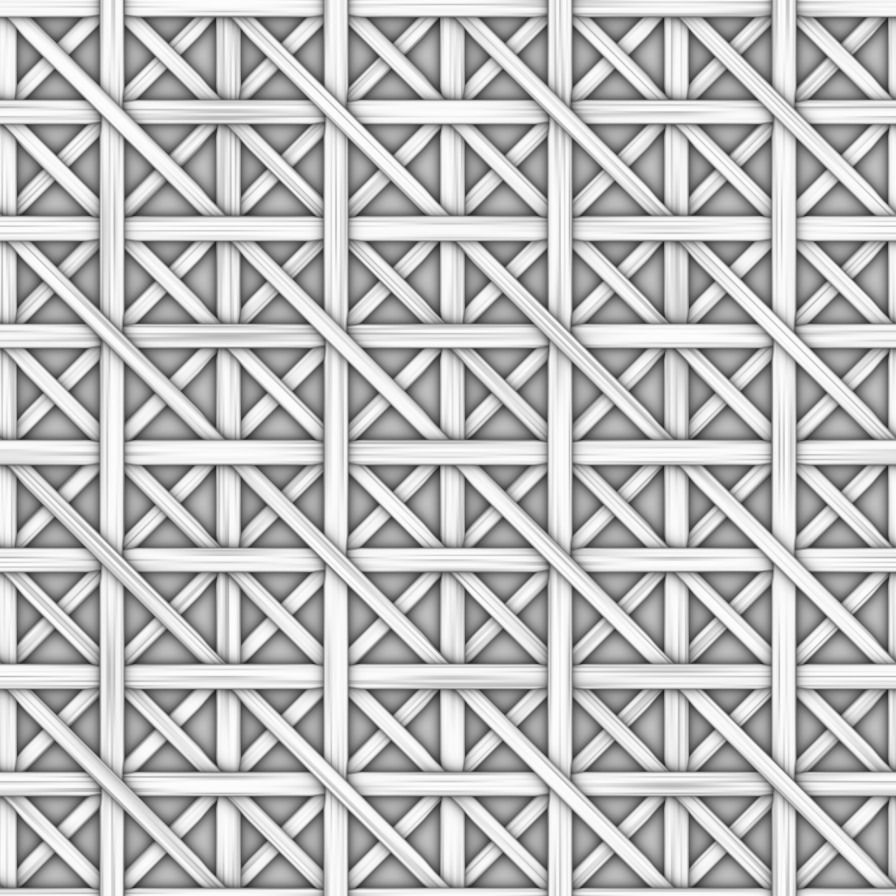
Write a Shadertoy shader that draws this pattern.

```glsl
float hash(vec3 p) {
    p = fract(p * vec3(0.1031, 0.1137, 0.0973));
    p += dot(p, p.yzx + 33.33);
    return fract((p.x + p.y) * p.z);
}

// Value noise, wrapping every 8 cells along the strand
float grain(vec2 p, float seed) {
    vec2 i = floor(p), f = smoothstep(0.0, 1.0, fract(p));
    float y0 = mod(i.y, 8.0), y1 = mod(i.y + 1.0, 8.0);
    float x0 = i.x + 50.0, x1 = x0 + 1.0;
    return mix(mix(hash(vec3(x0, y0, seed)), hash(vec3(x1, y0, seed)), f.x),
               mix(hash(vec3(x0, y1, seed)), hash(vec3(x1, y1, seed)), f.x), f.y);
}

// Lays a family of strands, centred on whole values of s, over the weave.
// weave.x is the tone so far, weave.y the coverage by cane.
void layStrands(inout vec2 weave, float s, float along, float scale, float halfWidth, float family) {
    float seed = family * 5.0 + mod(floor(s + 0.5), 4.0) + 1.0;
    float across = (fract(s + 0.5) - 0.5) * scale;
    float tuck = 1.0 - smoothstep(0.05, 0.12, abs(fract(along) - 0.5));
    float w = halfWidth - 0.007 * tuck;
    float d = abs(across) - w;

    // Contact shadow: broad in the gaps, tight on other strands
    float reach = mix(0.032, 0.018, weave.y);
    weave.x *= 1.0 - mix(0.58, 0.5, weave.y) * exp(-max(d, 0.0) / reach);

    // Fibres, rounded profile and dark rim
    float n = grain(vec2(across * 95.0, along * 2.0), seed);
    float cane = 0.99 - 0.28 * n * n * n;
    cane *= 1.0 - 0.07 * pow(min(abs(across) / w, 1.0), 4.0);
    cane *= mix(0.62, 1.0, smoothstep(0.0, 0.011, -d));

    float alpha = clamp(0.5 - d * iResolution.y / 4.0, 0.0, 1.0);
    weave = vec2(mix(weave.x, cane, alpha), max(weave.y, alpha));
}

void mainImage(out vec4 fragColor, in vec2 fragCoord) {
    vec2 uv = fragCoord / iResolution.xy;
    vec2 p = vec2(uv.x, 1.0 - uv.y) * 4.0;
    float falling = p.x - p.y, rising = p.x + p.y;
    vec2 fromKnot = abs(fract(p) - 0.5);
    bool nearKnot = max(fromKnot.x, fromKnot.y) < 0.25;
    vec2 weave = vec2(0.94, 0.0);

    // Rising diagonals lie lowest
    layStrands(weave, rising, p.x + 0.5, 0.7071, 0.039, 0.0);
    layStrands(weave, rising - 0.5, p.x + 0.5, 0.7071, 0.039, 1.0);

    // Lower verticals and falling diagonals
    layStrands(weave, p.x - 0.02, p.y, 1.0, 0.056, 2.0);
    layStrands(weave, falling - 0.5, p.x + 0.5, 0.7071, 0.041, 3.0);
    if (!nearKnot) layStrands(weave, falling, p.x + 0.5, 0.7071, 0.043, 4.0);

    // Horizontals, then the upper verticals
    layStrands(weave, p.y - 0.02, p.x, 1.0, 0.057, 5.0);
    layStrands(weave, p.y - 0.5, p.x, 1.0, 0.055, 6.0);
    layStrands(weave, p.x - 0.5, p.y, 1.0, 0.056, 7.0);

    // Main falling diagonals rise above the knots
    if (nearKnot) layStrands(weave, falling, p.x + 0.5, 0.7071, 0.043, 4.0);

    fragColor = vec4(vec3(weave.x), 1.0);
}
```
